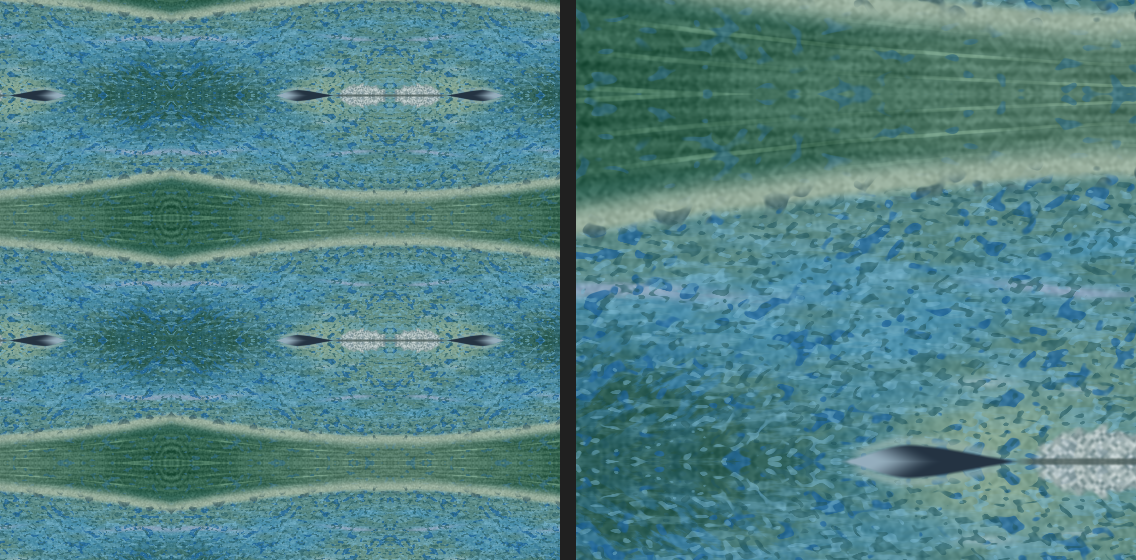
Left, the full canvas; right, a detail of the centre.
Give the GLSL for this pattern, as a three.js fragment shader.

```glsl
// Mirrored bands of flecked blue water and fanned green leaf, with pale rims and dark slits.
varying vec2 vUv;

float hash(vec2 p) {
  p = fract(p * vec2(0.1031, 0.1137));
  p += dot(p, p.yx + 33.33);
  return fract((p.x + p.y) * p.x * 17.0);
}

float noise(vec2 p) {
  vec2 i = floor(p), f = fract(p);
  f = f * f * (3.0 - 2.0 * f);
  return mix(mix(hash(i), hash(i + vec2(1, 0)), f.x),
             mix(hash(i + vec2(0, 1)), hash(i + vec2(1, 1)), f.x), f.y);
}

float fbm(vec2 p) {
  float sum = 0.0, weight = 0.53;
  for (int i = 0; i < 4; i++) {
    sum += weight * noise(p);
    p = mat2(0.96, 0.28, -0.28, 0.96) * p * 2.1 + 11.3;
    weight *= 0.5;
  }
  return sum;
}

// Soft elliptical spot
float blob(vec2 q, vec2 center, vec2 size) {
  vec2 d = (q - center) / size;
  return exp(-dot(d, d));
}

// Irregular flecks on a skewed, warped field; density runs from 0 to 1
float flecks(vec2 p, float density) {
  p = mat2(0.9, 0.35, -0.44, 0.9) * p + 0.8 * noise(p * 0.6 + 5.0);
  float level = 0.95 - 0.45 * density;
  return smoothstep(level - 0.05, level + 0.07, noise(p));
}

vec3 water(vec2 q, float rim) {
  float cloud = fbm(q * vec2(2.2, 9.0) + 4.0);
  float wisps = fbm(q * vec2(6.0, 30.0) + 21.0);
  float blueBand = blob(q, vec2(1.0, 0.62), vec2(1.5, 0.24));
  vec3 c = mix(vec3(0.33, 0.52, 0.50), vec3(0.30, 0.57, 0.68),
               smoothstep(0.4, 0.8, cloud + 0.3 * blueBand));

  // Olive lens with a bluish border
  float lens = length((q - vec2(3.0, 0.0)) / vec2(1.45, 0.8));
  c = mix(c, vec3(0.42, 0.58, 0.53), 0.7 * (1.0 - smoothstep(0.6, 1.02, lens)));
  c = mix(c, vec3(0.29, 0.53, 0.60), 0.45 * exp(-pow((lens - 1.0) * 16.0, 2.0)));

  // Dark heart with broken, feathered blue strokes
  float heart = blob(q, vec2(0.0), vec2(1.35, 0.52));
  c = mix(c, vec3(0.16, 0.35, 0.31), smoothstep(0.1, 0.75, heart + 0.5 * (cloud - 0.5)));
  vec2 slant = vec2(dot(q, vec2(0.88, 0.47)), dot(q, vec2(-0.47, 0.88)));
  float feather = fbm(slant * vec2(9.0, 24.0));
  float plume = blob(q, vec2(0.55, 0.37), vec2(0.7, 0.25));
  c = mix(c, vec3(0.22, 0.49, 0.64), 0.9 * plume * smoothstep(0.42, 0.62, feather));

  // Streaky highlights and the teal margin along the rim
  c = mix(c, vec3(0.41, 0.64, 0.72), (0.65 - 0.5 * heart) * smoothstep(0.48, 0.7, wisps));
  float margin = smoothstep(rim - 0.34, rim - 0.06, q.y);
  c = mix(c, vec3(0.38, 0.56, 0.55), 0.55 * margin);
  c += 0.03 * margin * sin((q.y - rim) * 60.0 + 4.0 * wisps);

  // Lilac streaks and pale dashes
  float ragged = smoothstep(0.3, 0.55, fbm(q * vec2(4.0, 30.0)));
  float tilt = q.y - 0.03 * sin(q.x * 4.0);
  float streaks = blob(vec2(q.x, tilt), vec2(0.4, 0.76), vec2(0.65, 0.04))
                + blob(vec2(q.x, tilt), vec2(2.45, 0.79), vec2(0.36, 0.028));
  c = mix(c, vec3(0.56, 0.66, 0.76), min(0.9, (0.45 + 0.55 * ragged) * streaks));
  float dashes = blob(q, vec2(2.08, 0.36), vec2(0.14, 0.026))
               + blob(q, vec2(2.5, 0.32), vec2(0.14, 0.026));
  c = mix(c, vec3(0.58, 0.71, 0.74), (0.3 + 0.6 * ragged) * dashes);
  c = mix(c, vec3(0.57, 0.68, 0.58), 0.7 * blob(q, vec2(2.12, 0.12), vec2(0.34, 0.17)));

  // Blue flecks in clusters, dark pits and light glints
  float cluster = smoothstep(0.25, 0.8, fbm(q * vec2(3.0, 6.0) + 40.0));
  c = mix(c, vec3(0.13, 0.40, 0.61), 0.75 * flecks(q * vec2(19.0, 26.0), 0.15 + 0.5 * cluster));
  c = mix(c, vec3(0.16, 0.37, 0.40), 0.6 * flecks(q * vec2(28.0, 44.0) + 31.0, 0.5));
  return mix(c, vec3(0.46, 0.70, 0.80), 0.5 * flecks(q * vec2(25.0, 42.0) + 73.0, 0.4));
}

vec3 leaf(vec2 q, float rim) {
  float fan = (1.68 - q.y) / (1.68 - rim);
  vec3 c = mix(vec3(0.20, 0.39, 0.31), vec3(0.34, 0.49, 0.42), smoothstep(0.2, 3.0, q.x));
  c += 0.16 * (fbm(q * vec2(3.0, 12.0)) - 0.5);

  // Fanned veins, partly broken, and rings at the widest point
  float broken = noise(q * vec2(4.0, 14.0));
  c += 0.03 * sin(fan * 46.0 + 2.0 * noise(q * 2.0));
  c += vec3(0.13, 0.13, 0.11) * broken * smoothstep(0.8, 1.0, sin(fan * 24.0 + q.x * 2.0));
  float ring = length((q - vec2(0.0, 1.68)) / vec2(0.75, 1.0));
  c += 0.04 * sin(ring * 65.0) * (1.0 - smoothstep(0.2, 0.5, ring));
  c = mix(c, vec3(0.16, 0.38, 0.35), 0.55 * smoothstep(0.5, 0.8, fan));
  return mix(c, vec3(0.20, 0.43, 0.52), 0.65 * flecks(q * vec2(17.0, 24.0) + 50.0, 0.33));
}

void main() {
  // Mirror-fold the canvas: slit axis at y = 0, leaf axis at y = 1.68
  vec2 halfCell = vec2(3.0, 1.68);
  vec2 q = abs(mod(vUv * 7.68 - vec2(2.35, 6.37) + halfCell, 2.0 * halfCell) - halfCell);
  float rim = 1.01 + 0.30 * sin(q.x * 0.5236) + 0.015 * (noise(q.xx * 5.0) - 0.5);
  float depth = q.y - rim;
  vec3 color = mix(water(q, rim), leaf(q, rim), smoothstep(-0.01, 0.03, depth));

  // Cream rim fading into the leaf, with dark pits along its water edge
  float cream = smoothstep(-0.04, 0.03, depth) * (1.0 - smoothstep(0.05, 0.2, depth));
  color = mix(color, vec3(0.63, 0.71, 0.64), 0.92 * cream);
  float pits = flecks(vec2(q.x * 16.0, depth * 18.0 + 3.0), 0.55);
  color = mix(color, vec3(0.24, 0.37, 0.39), 0.7 * pits * exp(-pow(depth * 22.0, 2.0)));
  vec2 turned = mat2(0.8, 0.6, -0.6, 0.8) * q;
  color += 0.10 * (noise(turned * 52.0) - 0.5);

  // Tapered slit, pale at its blunt tip
  float along = (q.x - 1.38) / 0.93;
  float slit = 0.075 * smoothstep(0.0, 0.38, along) * (1.0 - smoothstep(0.36, 1.0, along));
  float glow = exp(-pow((q.y - slit - 0.02) * 40.0, 2.0)) * smoothstep(0.003, 0.03, slit);
  color = mix(color, vec3(0.62, 0.71, 0.68), 0.6 * glow);
  vec3 slitColor = mix(vec3(0.58, 0.68, 0.74), vec3(0.14, 0.20, 0.26),
                       smoothstep(0.22, 0.55, along + q.y * 2.0));
  float slitMask = (1.0 - smoothstep(slit - 0.01, slit + 0.01, q.y)) * smoothstep(0.0, 0.012, slit);
  color = mix(color, slitColor, slitMask);

  // Grainy white patch split by a thin dark line
  float patchEdge = length((q - vec2(2.62, 0.0)) / vec2(0.38, 0.16)) + 0.3 * (noise(turned * 24.0) - 0.5);
  vec3 grain = mix(vec3(0.46, 0.54, 0.55), vec3(0.85, 0.88, 0.88), noise(turned * 60.0));
  color = mix(color, grain, 0.9 * (1.0 - smoothstep(0.8, 1.05, patchEdge)));
  float seam = (1.0 - smoothstep(0.006, 0.022, q.y)) * smoothstep(2.2, 2.3, q.x);
  color = mix(color, vec3(0.27, 0.34, 0.33), 0.75 * seam);

  gl_FragColor = vec4(color, 1.0);
}
```
